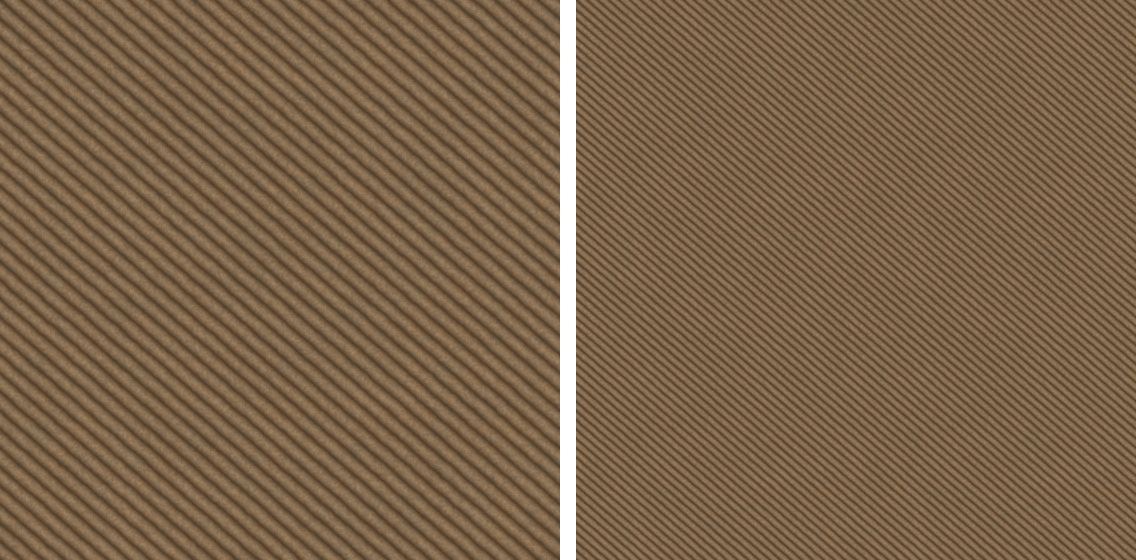
Left: one tile. Right: repeated 2 by 2.
Write a Shadertoy shader that draws this pattern.

```glsl
const float PI = 3.14159265;
const vec2 RIB_COUNT = vec2(26.0, 30.0);
const vec3 GROOVE_COLOR = vec3(0.315, 0.235, 0.150);
const vec3 CREST_COLOR = vec3(0.562, 0.460, 0.347);

// Integer hash of a lattice cell, 0 to 1
float hash(ivec2 cell, int seed) {
    uint h = uint(cell.x) * 1597334677u ^ uint(cell.y) * 3812015801u;
    h ^= uint(seed) * 2654435769u;
    h = (h ^ (h >> 16)) * 2246822519u;
    h = (h ^ (h >> 13)) * 3266489917u;
    h ^= h >> 16;
    return float(h & 65535u) / 65535.0;
}

float wrappedHash(ivec2 cell, int period, int seed) {
    return hash((cell + period) % period, seed);
}

// Value noise from -1 to 1 that wraps over the unit square
float tileNoise(vec2 uv, int period, int seed) {
    vec2 p = uv * float(period);
    ivec2 cell = ivec2(floor(p));
    vec2 f = fract(p);
    f = f * f * (3.0 - 2.0 * f);
    float bottom = mix(wrappedHash(cell, period, seed),
                       wrappedHash(cell + ivec2(1, 0), period, seed), f.x);
    float top = mix(wrappedHash(cell + ivec2(0, 1), period, seed),
                    wrappedHash(cell + ivec2(1, 1), period, seed), f.x);
    return mix(bottom, top, f.y) * 2.0 - 1.0;
}

// Rounded rib: 0 in the groove, 1 on the crest
float ribHeight(float phase, float softness) {
    float s = sin(PI * phase);
    return sqrt((s * s + softness) / (1.0 + softness));
}

// Fine fibres, mixed from two grain sizes
float fibreGrain(vec2 uv, int seed) {
    return 0.65 * tileNoise(uv, 420, seed) + 0.35 * tileNoise(uv, 210, seed + 1);
}

void mainImage(out vec4 fragColor, in vec2 fragCoord) {
    vec2 uv = fragCoord / iResolution.xy;

    // Diagonal ribs with slightly uneven edges
    float wobble = 0.035 * tileNoise(uv, 48, 1) + 0.025 * tileNoise(uv, 130, 2);
    float phase = dot(uv, RIB_COUNT) + wobble;
    float height = ribHeight(phase, 0.006);
    vec3 color = mix(GROOVE_COLOR, CREST_COLOR, height);

    // Grain and faint worn patches
    float grain = fibreGrain(uv, 3);
    float wear = 0.6 * tileNoise(uv, 14, 5) + 0.4 * tileNoise(uv, 64, 6);
    color *= 1.0 + grain * mix(0.06, 0.13, height) + 0.025 * wear;

    // Warm and cool fibres
    float warmth = 0.6 * fibreGrain(uv, 7) + 0.4 * tileNoise(uv, 56, 9);
    color += vec3(0.022, -0.002, -0.016) * warmth;

    fragColor = vec4(clamp(color, 0.0, 1.0), 1.0);
}
```
